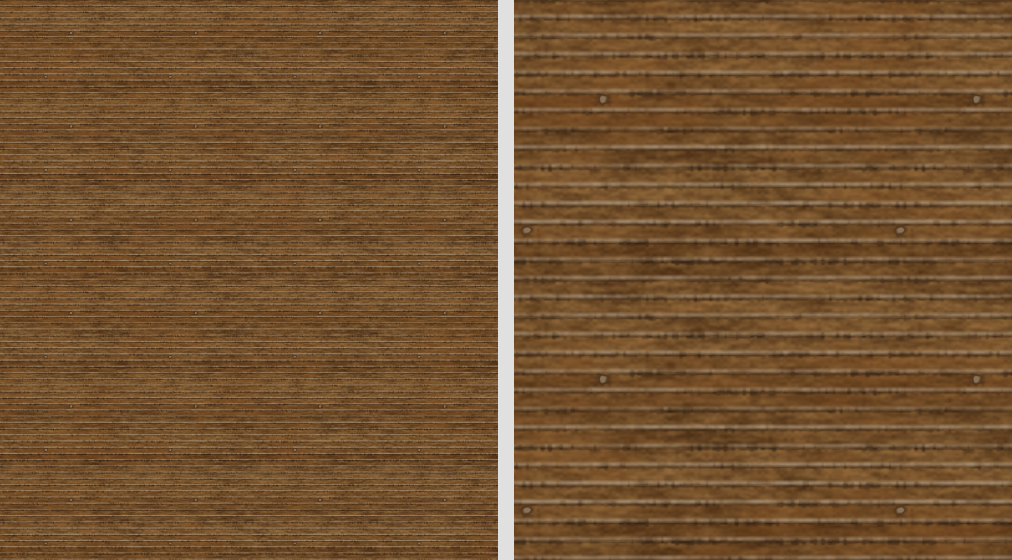
Left, the full canvas; right, a detail of the centre.
This texture is drawn by a WebGL 1 fragment shader. Its source:

```glsl
precision highp float;
// Weathered timber cladding: narrow horizontal boards in a repeating panel.
// Periodic noise supplies grain, chipped seams and highlights; knots are faint,
// and a slow non-repeating noise stains the whole wall. One unit is one board.

#define TILES vec2(4.0, 6.0)        // panel repeats across and down
#define PANEL vec2(20.0, 15.0)      // panel size in board heights
#define WOOD_DARK vec3(0.27, 0.165, 0.07)
#define WOOD_LIGHT vec3(0.60, 0.44, 0.25)
#define WOOD_RUST vec3(0.47, 0.28, 0.115)
#define EDGE_COLOR vec3(0.67, 0.60, 0.51)
#define SEAM_COLOR vec3(0.19, 0.125, 0.07)
#define EDGE_POS 0.87               // highlight position within a board
#define EDGE_HALF 0.075
#define SEAM_HALF 0.05
#define GRAIN 0.85
#define STAIN 0.30

uniform vec2 u_resolution;

float hash(vec2 p) {
  vec3 q = fract(p.xyx * 0.1031);
  q += dot(q, q.yzx + 33.33);
  return fract((q.x + q.y) * q.z);
}

// Value noise whose lattice wraps after "period" cells.
float noise(vec2 p, vec2 period) {
  vec2 cell = floor(p);
  vec2 f = p - cell;
  f = f * f * (3.0 - 2.0 * f);
  vec2 a = floor(mod(cell + 0.5, period));
  vec2 b = floor(mod(cell + 1.5, period));
  return mix(mix(hash(a), hash(vec2(b.x, a.y)), f.x),
             mix(hash(vec2(a.x, b.y)), hash(b), f.x), f.y);
}

// Noise that repeats with the panel; scale must give whole cells per panel.
float panelNoise(vec2 p, vec2 scale) {
  return noise(p * scale, PANEL * scale);
}

// Share of a window of size w, centred at d, covered by a band.
float band(float d, float halfWidth, float w) {
  return (clamp(d + 0.5 * w, -halfWidth, halfWidth)
        - clamp(d - 0.5 * w, -halfWidth, halfWidth)) / w;
}

// Signed distance to the nearest wrapped centre.
float wrapped(float x) {
  return fract(x + 0.5) - 0.5;
}

void main() {
  vec2 uv = gl_FragCoord.xy / u_resolution;
  vec2 p = vec2(uv.x, 1.0 - uv.y) * TILES * PANEL;
  float pixel = TILES.y * PANEL.y / u_resolution.y;
  float soft = max(pixel, 0.2);
  float row = mod(floor(p.y), PANEL.y);
  float seamRow = mod(floor(p.y + 0.5), PANEL.y);

  // Board tone: two dark-to-light cycles in each panel
  float phase = 6.28318 * 2.0 * (row + 0.5) / PANEL.y;
  float tone = 0.5 - 0.08 * cos(phase - 0.5) + 0.07 * sin(phase)
             + 0.16 * (hash(vec2(row, 7.0)) - 0.5);
  float rust = 0.1 + 0.3 * max(0.0, -sin(phase));

  // Long patches per board, streaks and short fibres
  float patchTone = panelNoise(vec2(p.x, row), vec2(0.4, 1.0)) - 0.5;
  float streak = panelNoise(p, vec2(0.8, 4.0)) - 0.5;
  float fibre = panelNoise(p, vec2(2.0, 5.0)) - 0.5;
  float speck = panelNoise(p, vec2(5.0, 6.0)) - 0.5;
  tone += 0.22 * patchTone;
  tone += GRAIN * (0.4 * streak + 0.4 * fibre + 0.25 * speck);

  // Stains spread across the wall
  float stain = noise(p * vec2(0.13, 0.22) + 40.0, vec2(500.0));
  float blotch = noise(p * vec2(0.5, 1.1) + 90.0, vec2(500.0));
  float patina = smoothstep(0.45, 0.8, 0.6 * stain + 0.4 * blotch);
  tone += 0.18 * (blotch - 0.5);
  vec3 color = mix(WOOD_DARK, WOOD_LIGHT, clamp(tone, 0.0, 1.0));
  color = mix(color, WOOD_RUST, rust * 0.6 + STAIN * patina);

  // Knots: a small pale core in a soft dark halo, one on each of two boards
  for (int i = 0; i < 2; i++) {
    float k = float(i);
    vec2 center = vec2(PANEL.x * fract(0.57 + 0.8 * k), 5.3 + 7.0 * k);
    vec2 d = wrapped((p.x - center.x) / PANEL.x) * vec2(PANEL.x, 0.0);
    d.y = wrapped((p.y - center.y) / PANEL.y) * PANEL.y;
    float r = length(d * vec2(0.7, 1.0)) + 0.25 * speck;
    color = mix(color, SEAM_COLOR, 0.45 * (1.0 - smoothstep(0.15, 0.4, r)));
    color = mix(color, EDGE_COLOR, 0.6 * (1.0 - smoothstep(0.05, 0.2, r)));
  }

  // Dark seams with fine ragged chips, clustered along the board
  float chip = panelNoise(vec2(p.x, seamRow), vec2(5.0, 1.0));
  float wear = panelNoise(vec2(p.x, seamRow + 3.0), vec2(0.6, 1.0));
  float chipped = smoothstep(0.55, 0.95, 0.55 * chip + 0.5 * wear + 0.1 * patina);
  float reach = SEAM_HALF + 0.07 * chipped;
  float seam = band(wrapped(p.y + 0.1 * speck), reach, soft);
  color = mix(color, SEAM_COLOR, seam * (0.6 + 0.3 * wear));

  // Pale board edges, uneven from board to board and along each one
  float gloss = 0.5 + 0.35 * hash(vec2(row, 19.0));
  gloss += 0.4 * (panelNoise(vec2(p.x, row + 5.0), vec2(0.8, 1.0)) - 0.5);
  gloss += 0.3 * (panelNoise(vec2(p.x, row + 9.0), vec2(4.0, 1.0)) - 0.5);
  gloss *= 1.0 - 0.4 * chipped;
  float edge = band(wrapped(p.y - EDGE_POS), EDGE_HALF, soft);
  color = mix(color, EDGE_COLOR, edge * clamp(gloss, 0.0, 1.0));

  gl_FragColor = vec4(color, 1.0);
}
```
